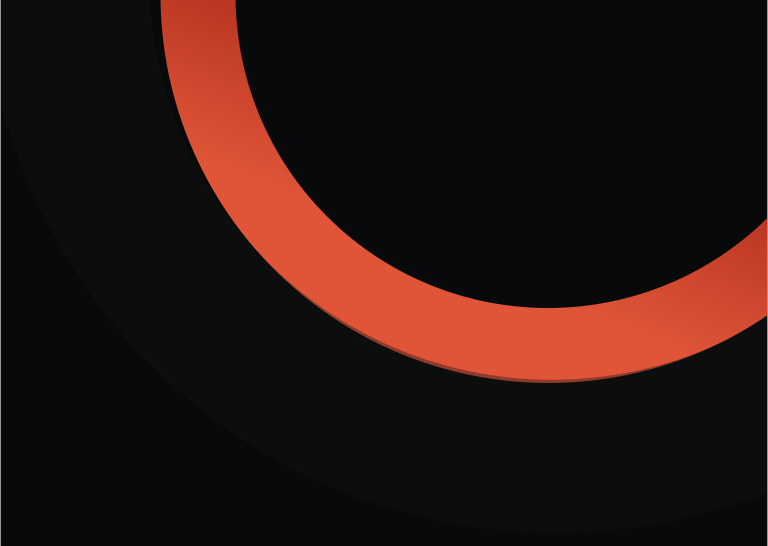
Reproduce this background procedurally as a WebGL 2 fragment shader.

```glsl
#version 300 es
precision highp float;

uniform vec2 u_resolution;
out vec4 fragColor;

// Lengths are in canvas heights; circles are (center x, center y, radius)
const vec3 HALO = vec3(1.0183, 1.0733, 1.0495);
const vec3 SHADE = vec3(1.0110, 1.0420, 0.7375);
const vec3 RING_OUTER = vec3(1.0046, 1.0092, 0.7106);
const vec3 RING_INNER = vec3(1.0037, 1.0082, 0.5723);

const vec3 NIGHT = vec3(0.027, 0.035, 0.040);
const vec3 HALO_COLOR = vec3(0.043, 0.053, 0.046);
const vec3 EMBER = vec3(0.730, 0.215, 0.140);
const vec3 ORANGE = vec3(0.878, 0.333, 0.215);
const vec3 RIM_COLOR = vec3(0.560, 0.230, 0.165);
const vec3 HAIRLINE_COLOR = vec3(0.600, 0.610, 0.610);

const vec2 GLOW_DIRECTION = vec2(-0.37, -0.93);
const float GLOW_START = -1.077;
const float GLOW_END = -0.790;
const float HAIRLINE_WIDTH = 0.0018;

// Antialiased coverage of a signed distance
float coverage(float distanceToEdge, float pixel) {
    return clamp(0.5 - distanceToEdge / pixel, 0.0, 1.0);
}

float disc(vec2 p, vec3 circle, float pixel) {
    return coverage(length(p - circle.xy) - circle.z, pixel);
}

void main() {
    float pixel = 1.0 / u_resolution.y;
    vec2 p = gl_FragCoord.xy * pixel;
    float width = u_resolution.x * pixel;

    // Wide faint halo with a dark disc laid over it
    float shade = disc(p, SHADE, pixel);
    vec3 color = mix(NIGHT, HALO_COLOR, disc(p, HALO, pixel));
    color = mix(color, NIGHT, shade);

    // Ring lit along a slanted gradient, dimmed past the shade disc
    float glow = clamp((dot(p, GLOW_DIRECTION) - GLOW_START) / (GLOW_END - GLOW_START), 0.0, 1.0);
    vec3 ringColor = mix(RIM_COLOR, mix(EMBER, ORANGE, glow), shade);
    color = mix(color, ringColor, disc(p, RING_OUTER, pixel));
    color = mix(color, NIGHT, disc(p, RING_INNER, pixel));

    // Pale hairlines on the side borders
    float sideDistance = min(p.x, width - p.x);
    color = mix(color, HAIRLINE_COLOR, coverage(sideDistance - HAIRLINE_WIDTH, pixel));

    fragColor = vec4(color, 1.0);
}
```
